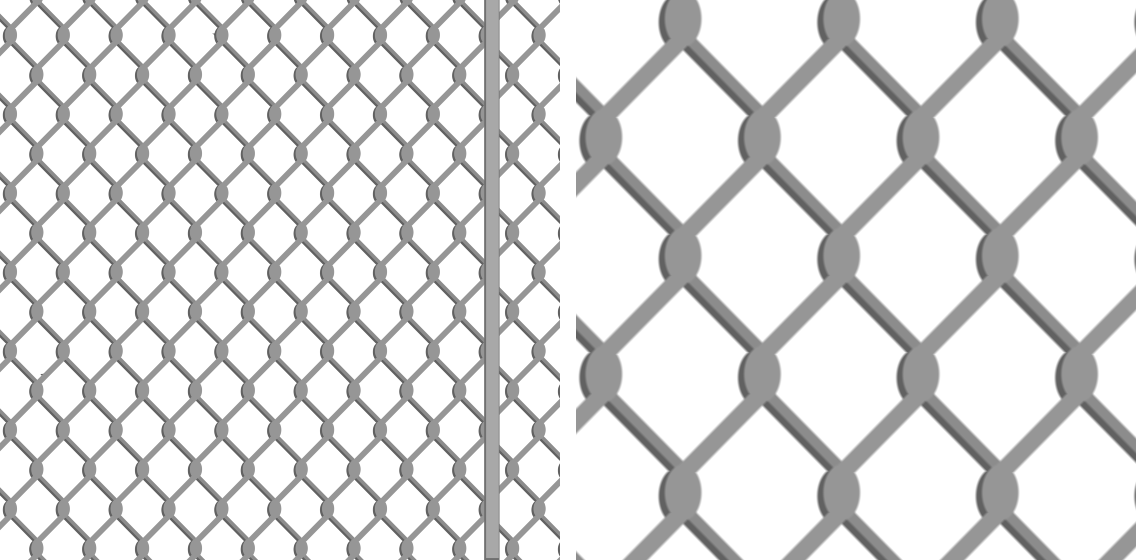
Left, the full canvas; right, a detail of the centre.
A three.js fragment shader for this pattern:

```glsl
// Chain-link fence on white with one upright pole at the right.
// Two interleaved lattices of oval knots are joined by 45 degree wires;
// copies displaced to the lower left give the knots and back wires dark sides.

#define CELL vec2(0.0944, 0.1410)
#define ORIGIN vec2(0.0195, 0.9375)
#define KNOT_RADII vec2(0.0109, 0.0167)
#define KNOT_REACH 0.0113
#define FRONT_HALF_WIDTH 0.0052
#define BACK_HALF_WIDTH 0.0031
#define SHADE_OFFSET vec2(0.0036, 0.0021)
#define POLE_LEFT 0.8646
#define POLE_RIGHT 0.8920
#define EDGE 0.0011

varying vec2 vUv;

const vec3 WIRE = vec3(0.59);
const vec3 BACK_WIRE = vec3(0.55);
const vec3 SHADE = vec3(0.38);
const vec3 POLE = vec3(0.66);
const vec3 POLE_SIDE = vec3(0.44);

float fill(float d) {
  return 1.0 - smoothstep(-EDGE, EDGE, d);
}

float segment(vec2 p, vec2 a, vec2 b) {
  vec2 ab = b - a;
  float t = clamp(dot(p - a, ab) / dot(ab, ab), 0.0, 1.0);
  return length(p - a - ab * t);
}

float ellipse(vec2 p, vec2 r) {
  float k = length(p / r);
  return k * (k - 1.0) / max(length(p / (r * r)), 0.001);
}

// Half wires from a knot; slant is 1 for rising, -1 for falling
float wire(vec2 q, float slant) {
  q *= q.y < 0.0 ? -1.0 : 1.0;
  q.x *= slant;
  return segment(q, vec2(0.0, KNOT_REACH), CELL * 0.25);
}

// Distances to x: front wire, y: back wire, z: knot
vec3 lattice(vec2 p) {
  vec2 q = mod(p + CELL * 0.5, CELL) - CELL * 0.5;
  return vec3(
    wire(q, 1.0) - FRONT_HALF_WIDTH,
    wire(q - SHADE_OFFSET * 0.5, -1.0) - BACK_HALF_WIDTH,
    ellipse(q, KNOT_RADII));
}

vec3 fence(vec2 p) {
  p -= ORIGIN;
  return min(lattice(p), lattice(p + CELL * 0.5));
}

// Small pointed nick on a wire
float burr(vec2 p, vec2 tip) {
  vec2 q = p - tip;
  return max(abs(q.y + q.x * 0.5) - q.x * 0.6, q.x - 0.006);
}

void main() {
  vec2 p = vUv;
  vec3 lit = fence(p);
  vec3 dark = fence(p + SHADE_OFFSET);
  vec3 color = vec3(1.0);

  // Dark sides, then nicks
  color = mix(color, SHADE, fill(min(dark.y, dark.z)));
  float nicks = min(burr(p, vec2(0.380, 0.940)), burr(p, vec2(0.072, 0.332)));
  color = mix(color, SHADE, fill(nicks));

  // Back wires, then front wires with knots
  color = mix(color, BACK_WIRE, fill(lit.y));
  color = mix(color, WIRE, fill(min(lit.x, lit.z)));

  // Pole with dark left, right and bottom rims
  float pole = max(POLE_LEFT - p.x, p.x - POLE_RIGHT);
  float face = max(POLE_LEFT + 0.0035 - p.x, p.x - POLE_RIGHT + 0.0014);
  face = max(face, 0.0035 - p.y);
  color = mix(color, POLE_SIDE, fill(pole));
  color = mix(color, POLE, fill(face));

  gl_FragColor = vec4(color, 1.0);
}
```
